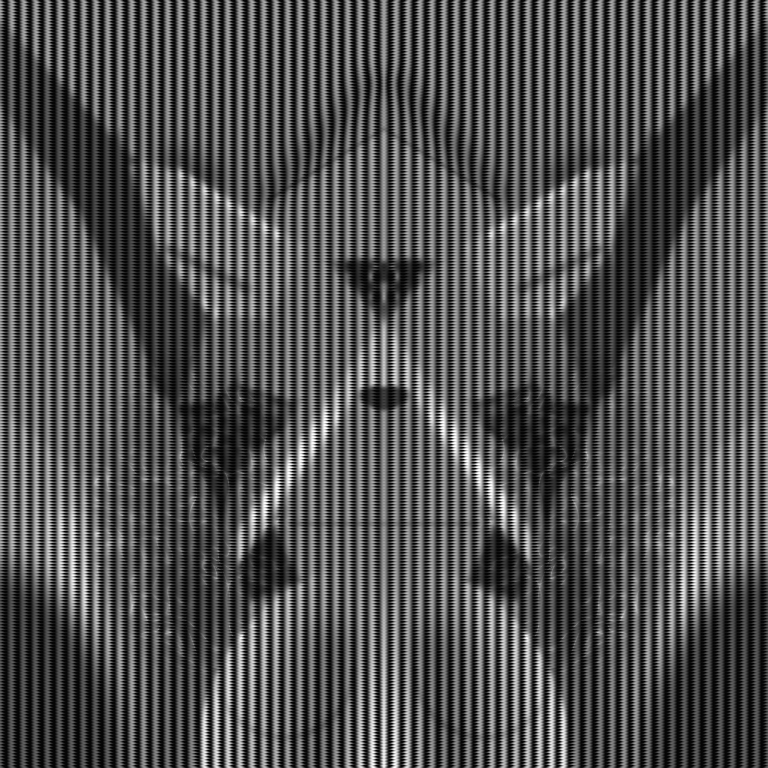
Give the GLSL for this background, as a Shadertoy shader.

```glsl
// A mirrored, mask-like arrangement of soft grey facets woven from fine stripes.
// Facets, glows and noise wisps build a tone map on the folded half-plane;
// 64 vertical stripes, combed by thin alternating rows, then carry that tone.

const float PI = 3.14159265;

float hash(vec2 p) {
    return fract(sin(dot(p, vec2(127.1, 311.7))) * 43758.55);
}

float noise(vec2 p) {
    vec2 i = floor(p), f = fract(p);
    f = f * f * (3.0 - 2.0 * f);
    return mix(mix(hash(i), hash(i + vec2(1, 0)), f.x),
               mix(hash(i + vec2(0, 1)), hash(i + vec2(1, 1)), f.x), f.y);
}

// Thin bright creases along the middle level of the noise
float crease(vec2 p) { return pow(1.0 - abs(2.0 * noise(p) - 1.0), 6.0); }

float cross2(vec2 a, vec2 b) { return a.x * b.y - a.y * b.x; }

float side(vec2 p, vec2 a, vec2 b) { return cross2(normalize(b - a), p - a); }

// Soft mask of a convex quad, in either winding
float facet(vec2 p, vec2 a, vec2 b, vec2 c, vec2 d) {
    float w = sign(cross2(b - a, c - a));
    float inside = min(min(w * side(p, a, b), w * side(p, b, c)),
                       min(w * side(p, c, d), w * side(p, d, a)));
    return smoothstep(-0.007, 0.009, inside);
}

// Soft line between two points
float glow(vec2 p, vec2 a, vec2 b, float width) {
    vec2 e = b - a;
    float d = length(p - a - e * clamp(dot(p - a, e) / dot(e, e), 0.0, 1.0));
    return exp(-d * d / (width * width));
}

float upperTone(vec2 p, float tone) {
    // Dome under a dark rim
    tone += 0.05 * smoothstep(-0.01, 0.01, 0.83 - 0.62 * p.x - p.y) * smoothstep(0.2, 0.1, p.x);
    tone -= 0.07 * glow(p, vec2(0.02, 0.89), vec2(0.145, 0.75), 0.02);
    tone -= 0.08 * glow(p, vec2(0.0, 0.832), vec2(0.15, 0.74), 0.003);
    tone -= 0.11 * glow(p, vec2(0.27, 0.79), vec2(0.23, 0.77), 0.025);

    // Light wings and their bright rims
    float wing = max(facet(p, vec2(0.318, 0.79), vec2(0.30, 0.66), vec2(0.20, 0.60), vec2(0.26, 0.775)),
                     facet(p, vec2(0.27, 0.78), vec2(0.235, 0.59), vec2(0.15, 0.583), vec2(0.10, 0.68)));
    tone = mix(tone, 0.41, wing);
    tone += 0.12 * glow(p, vec2(0.265, 0.775), vec2(0.14, 0.695), 0.007);
    tone += 0.18 * glow(p, vec2(0.298, 0.665), vec2(0.225, 0.59), 0.008);
    tone -= 0.14 * glow(p, vec2(0.28, 0.675), vec2(0.18, 0.625), 0.008);

    // Dark diagonal sashes
    float sash = max(facet(p, vec2(0.515, 0.99), vec2(0.32, 0.79), vec2(0.395, 0.72), vec2(0.515, 0.88)),
                     facet(p, vec2(0.345, 0.83), vec2(0.296, 0.68), vec2(0.29, 0.49), vec2(0.42, 0.77)));
    sash = max(sash, 0.85 * facet(p, vec2(0.305, 0.69), vec2(0.225, 0.59), vec2(0.27, 0.46), vec2(0.31, 0.51)));
    return mix(tone, 0.15 + 0.06 * smoothstep(0.4, 0.5, p.x), sash);
}

float lowerTone(vec2 p, float tone) {
    // Shaded flank, then the skirt: light sides, dark lobes and a bright core
    tone -= 0.09 * glow(p, vec2(0.28, 0.0), vec2(0.24, 0.27), 0.045);
    float skirt = length(p / vec2(0.245, 0.27));
    float core = glow(p, vec2(0.0, -0.02), vec2(0.0, 0.2), 0.045);
    float lobe = glow(p, vec2(0.085, 0.0), vec2(0.065, 0.15), 0.045);
    float skirtTone = 0.36 + 0.15 * core * (1.0 - p.y * 3.5) - 0.12 * lobe
                    + 0.10 * smoothstep(0.65, 1.0, skirt) * smoothstep(0.05, 0.15, p.x);
    tone = mix(tone, skirtTone, smoothstep(1.02, 0.98, skirt));
    tone -= 0.06 * exp(-pow((length(p - vec2(0.13, 0.13)) - 0.09) / 0.005, 2.0)) * step(p.y, 0.13);

    // Pale outer folds and dark bottom corners
    tone += 0.05 * facet(p, vec2(0.5, 0.47), vec2(0.39, 0.38), vec2(0.38, 0.10), vec2(0.5, 0.24));
    tone += 0.12 * glow(p, vec2(0.41, 0.31), vec2(0.39, 0.14), 0.03);
    float corner = length(max(vec2(0.53, 0.0) - p, vec2(0.0, -1.0)) * vec2(5.0, 3.6));
    tone = mix(tone, 0.16, smoothstep(1.1, 0.82, corner));

    // Dark hollows and wedges
    float grain = noise(p * vec2(110.0, 75.0));
    vec2 bent = p + 0.035 * (vec2(noise(p * 22.0), noise(p * 22.0 + 9.0)) - 0.5);
    float hollow = facet(bent, vec2(0.275, 0.465), vec2(0.19, 0.52), vec2(0.117, 0.468), vec2(0.215, 0.31));
    tone = mix(tone, 0.09 + 0.14 * grain, hollow * 0.9);
    tone = mix(tone, 0.15, facet(p, vec2(0.195, 0.265), vec2(0.142, 0.317), vec2(0.108, 0.243), vec2(0.175, 0.215)));

    // Broken wisps crossing around the hollows
    float wisps = crease(vec2(bent.x * 30.0 + bent.y * 16.0, bent.y * 75.0 - bent.x * 38.0))
                + crease(vec2(bent.x * 70.0 - bent.y * 20.0, bent.y * 26.0 + bent.x * 18.0));
    float veil = smoothstep(1.15, 0.75, length((p - vec2(0.255, 0.33)) / vec2(0.135, 0.21)));
    tone += veil * (0.13 * wisps * noise(p * 40.0) - 0.055);

    // Bright chevron, with a dark knot above and a small dark cap below
    tone -= 0.07 * glow(p, vec2(0.0, 0.318), vec2(0.12, 0.318), 0.004);
    float leg = facet(p, vec2(0.0, 0.587), vec2(0.198, 0.30), vec2(0.197, 0.255), vec2(0.0, 0.535));
    float apex = facet(p, vec2(0.0, 0.587), vec2(0.055, 0.505), vec2(0.03, 0.48), vec2(-0.03, 0.48));
    tone = mix(tone, 0.49, max(leg, apex) * 0.9);
    tone += 0.12 * glow(p, vec2(0.07, 0.455), vec2(0.165, 0.33), 0.012);
    tone = mix(tone, 0.07 + 0.28 * grain * grain,
               facet(p, vec2(0.0, 0.58), vec2(0.072, 0.658), vec2(0.05, 0.664), vec2(-0.05, 0.66)));
    float cap = length((p - vec2(0.0, 0.481 + 0.15 * p.x)) / vec2(0.033, 0.016));
    return mix(tone, 0.12, smoothstep(1.25, 0.7, cap));
}

void mainImage(out vec4 fragColor, in vec2 fragCoord) {
    vec2 uv = fragCoord / iResolution.xy;
    vec2 p = vec2(abs(uv.x - 0.5), uv.y);

    float tone = 0.31 + 0.05 * smoothstep(0.27, 0.40, p.x) * smoothstep(0.85, 0.7, p.y);
    tone = max(lowerTone(p, upperTone(p, tone)), 0.05);

    // Stripes nudged sideways by each thin row, slipping along the dome rim
    float comb = sin(uv.y * 512.0 * PI);
    float rim = glow(p, vec2(0.02, 0.89), vec2(0.145, 0.75), 0.02);
    float phase = p.x * 128.0 * PI + 0.5 * comb + 1.2 * rim + 1.5 * (tone - 0.33);
    float outer = smoothstep(0.2, 0.45, abs(p.y - 0.5));
    float weave = mix(0.72, 1.05, outer) * cos(phase)
                + mix(0.55, 0.3, outer) * comb * (0.75 - 0.35 * cos(phase));
    float value = tone + mix(tone, 0.31, 0.2) * weave;
    fragColor = vec4(vec3(clamp(value, 0.02, 1.0)), 1.0);
}
```
